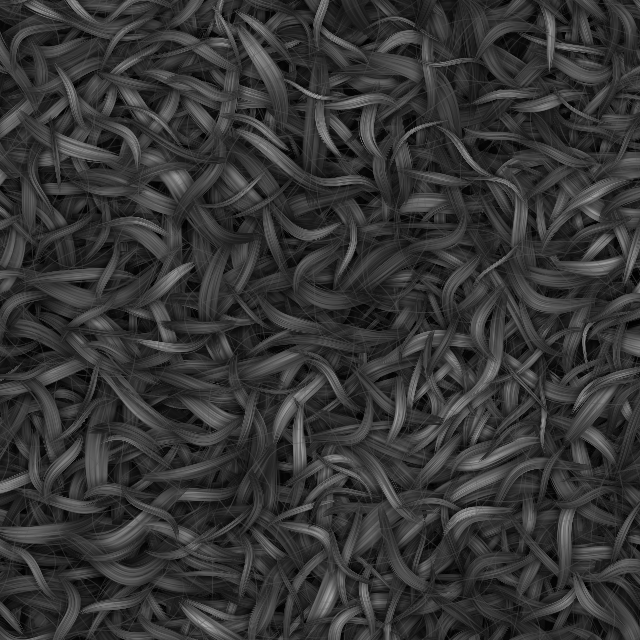
Give the GLSL for this texture, as a WebGL 1 fragment shader.

```glsl
precision highp float;
// Dense dark curly hair: overlapping wavy locks with fine strands and stray hairs.

uniform vec2 u_resolution;

const int LOCK_LAYERS = 17;
const int STRAY_LAYERS = 6;
const float SMALL_CELL = 0.065;     // lock spacing, smallest and largest
const float LARGE_CELL = 0.155;
const float STRAY_CELL = 0.085;
const float LOCK_REACH = 0.9;       // half length of a lock, in cells
const float LOCK_PRESENCE = 0.72;
const float STRAY_WIDTH = 0.0006;
const float FLOW_SCALE = 4.0;
const float FLOW_TURN = 5.5;
const float SHADOW_STRENGTH = 0.46;
const float DARK_LOCK = 0.20;
const float LIGHT_LOCK = 0.43;
const float UNDERCOAT_TONE = 0.05;
const float STRAY_TONE = 0.33;
const vec3 HAIR_TINT = vec3(1.0);

float hash(vec2 p) {
  return fract(sin(dot(p, vec2(127.1, 311.7))) * 43758.5453);
}

float noise(vec2 p) {
  vec2 i = floor(p), f = fract(p);
  f = f * f * (3.0 - 2.0 * f);
  return mix(mix(hash(i), hash(i + vec2(1.0, 0.0)), f.x),
             mix(hash(i + vec2(0.0, 1.0)), hash(i + vec2(1.0, 1.0)), f.x), f.y);
}

vec2 rotate(vec2 p, float angle) {
  float c = cos(angle), s = sin(angle);
  return vec2(c * p.x + s * p.y, c * p.y - s * p.x);
}

float flowAngle(vec2 p) {
  return 1.2 + FLOW_TURN * (noise(p * FLOW_SCALE + 7.3) - 0.5);
}

// Position along a wavy curve, and signed distance across it
vec2 curlCoords(vec2 q, float bend, float wave, float phase) {
  float t = 2.8 * q.x + phase;
  float offset = bend * (q.x * q.x - 0.33) + wave * sin(t);
  float slope = 2.0 * bend * q.x + 2.8 * wave * cos(t);
  return vec2(q.x, (q.y - offset) * inversesqrt(1.0 + slope * slope));
}

// Paint one tapered lock, with its soft shadow, over the tone below
float paintLock(float tone, vec2 p, vec2 id, float cell) {
  vec2 centre = (id + 0.1 + 0.8 * vec2(hash(id + 1.7), hash(id + 5.1))) * cell;
  float angle = flowAngle(centre) + 1.5 * (hash(id + 9.2) - 0.5);
  float bend = 1.1 * (0.6 * noise(centre * 6.0 + 31.0) + 0.4 * hash(id + 3.3) - 0.5);
  float wave = 0.22 * hash(id + 12.4);
  vec2 q = rotate(p - centre, angle) / (cell * LOCK_REACH);
  vec2 c = curlCoords(q, bend, wave, 6.28 * hash(id + 15.8));
  float taper = 1.0 - c.x * c.x;
  if (taper <= 0.0) return tone;

  float width = mix(0.06, 0.19, hash(id + 18.6));
  float shadow = taper * (1.0 - smoothstep(0.5, 2.3, abs(c.y) / width));
  tone *= 1.0 - SHADOW_STRENGTH * shadow;

  float u = c.y / (width * pow(taper, 0.6) + 0.004);
  if (abs(u) > 1.4) return tone;
  float seed = 90.0 * hash(id + 21.5);
  float strand = 0.5 * noise(vec2(u * 4.5 + seed, c.x * 1.3 + seed))
               + 0.5 * noise(vec2(u * 12.0 - seed, c.x * 2.2 + seed));
  float body = smoothstep(0.0, 0.3, 1.0 - abs(u) + 0.7 * (strand - 0.5));
  float tip = smoothstep(0.0, 0.28, 1.0 - abs(c.x) + 0.3 * (strand - 0.5));
  float shine = c.x - 0.7 * (hash(id + 24.9) - 0.5);
  float lockTone = mix(DARK_LOCK, LIGHT_LOCK, hash(id + 27.2));
  lockTone *= (0.52 + 0.62 * exp(-3.0 * shine * shine)) * (0.5 + strand);
  lockTone *= 1.0 - 0.35 * min(u * u, 1.0);
  return mix(tone, lockTone, body * tip);
}

// Coverage of one thin loose hair
float strayHair(vec2 p, vec2 id, float pixel) {
  vec2 centre = (id + 0.1 + 0.8 * vec2(hash(id + 2.9), hash(id + 6.4))) * STRAY_CELL;
  float size = STRAY_CELL * LOCK_REACH;
  float angle = flowAngle(centre) + 3.8 * (hash(id + 8.1) - 0.5);
  vec2 q = rotate(p - centre, angle) / size;
  vec2 c = curlCoords(q, hash(id + 11.3) - 0.5, 0.15 * hash(id + 14.7), 6.28 * hash(id + 17.9));
  float line = clamp((STRAY_WIDTH + 0.5 * pixel - abs(c.y) * size) / pixel, 0.0, 1.0);
  return line * smoothstep(1.0, 0.6, abs(c.x)) * mix(0.15, 0.6, hash(id + 20.3));
}

void main() {
  float pixel = 1.0 / min(u_resolution.x, u_resolution.y);
  vec2 p = gl_FragCoord.xy * pixel;

  // Dark, fuzzy undercoat
  vec2 grain = rotate(p, 0.9);
  float tone = UNDERCOAT_TONE * (0.5 + noise(grain * vec2(45.0, 330.0)) + noise(p * vec2(290.0, 50.0)));

  // Locks, from the back to the front
  for (int k = 0; k < LOCK_LAYERS; k++) {
    float layer = float(k);
    float cell = mix(SMALL_CELL, LARGE_CELL, fract(layer * 0.618 + 0.2));
    vec2 shift = vec2(0.37, 0.61) * layer;
    vec2 home = floor((p + shift * cell) / cell);
    for (int j = -1; j <= 1; j++) {
      for (int i = -1; i <= 1; i++) {
        vec2 id = home + vec2(float(i), float(j));
        if (hash(id + 43.7 * layer) < LOCK_PRESENCE)
          tone = paintLock(tone, p + shift * cell, id + 0.0, cell);
      }
    }
  }

  // Broad light and dark patches
  tone *= 0.82 + 0.36 * noise(p * 9.0 + 3.0);

  // Loose hairs on top
  for (int k = 0; k < STRAY_LAYERS; k++) {
    vec2 shifted = p + vec2(3.31, 5.73) * float(k + 1);
    vec2 home = floor(shifted / STRAY_CELL);
    for (int j = -1; j <= 1; j++) {
      for (int i = -1; i <= 1; i++) {
        float cover = strayHair(shifted, home + vec2(float(i), float(j)), pixel);
        tone = mix(tone, STRAY_TONE, cover);
      }
    }
  }

  gl_FragColor = vec4(HAIR_TINT * tone, 1.0);
}
```
